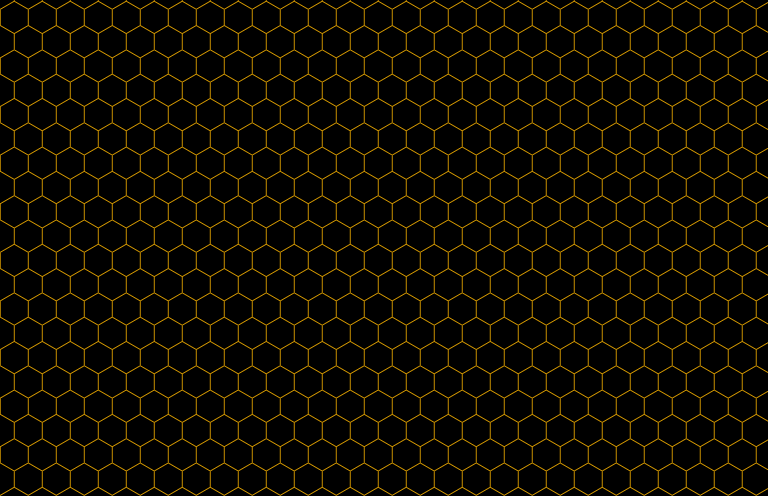
Give the GLSL for this pattern, as a WebGL 1 fragment shader.

```glsl
precision highp float;
// Thin golden honeycomb of pointy-top hexagons on black.

uniform vec2 u_resolution;

const float COLUMNS = 27.43;            // hexagons across the canvas
const float ROWS = 20.41;               // hexagon rows down the canvas
const float ROW_PITCH = 0.8660254;      // row spacing in hexagon widths
const vec2 FIRST_CENTER = vec2(0.509, 0.62); // top left hexagon, from the top left corner
const float LINE_WIDTH = 0.0305;        // in hexagon widths
const vec3 GOLD = vec3(0.92, 0.66, 0.0);
const vec3 BACKGROUND = vec3(0.0);

// Offset from the center of the nearest hexagon, each one unit wide
vec2 hexOffset(vec2 p) {
  vec2 period = vec2(1.0, 2.0 * ROW_PITCH);
  vec2 evenRow = mod(p + 0.5 * period, period) - 0.5 * period;
  vec2 oddRow = mod(p, period) - 0.5 * period;
  return dot(evenRow, evenRow) < dot(oddRow, oddRow) ? evenRow : oddRow;
}

// Distance inward from the border of a unit-wide hexagon
float hexEdgeDistance(vec2 offset) {
  vec2 q = abs(offset);
  return 0.5 - max(q.x, dot(q, vec2(0.5, ROW_PITCH)));
}

// Share of a pixel covered by a line, correct for lines thinner than the pixel
float lineCoverage(float dist, float width, float pixel) {
  float near = max(dist - 0.5 * pixel, -0.5 * width);
  float far = min(dist + 0.5 * pixel, 0.5 * width);
  return clamp((far - near) / pixel, 0.0, 1.0);
}

void main() {
  // Canvas position in hexagon widths, y pointing down
  vec2 uv = gl_FragCoord.xy / u_resolution;
  vec2 p = vec2(uv.x * COLUMNS, (1.0 - uv.y) * ROWS * ROW_PITCH);
  float pixel = COLUMNS / u_resolution.x;

  float edge = hexEdgeDistance(hexOffset(p - FIRST_CENTER));
  float line = lineCoverage(edge, LINE_WIDTH, pixel);
  gl_FragColor = vec4(mix(BACKGROUND, GOLD, line), 1.0);
}
```
